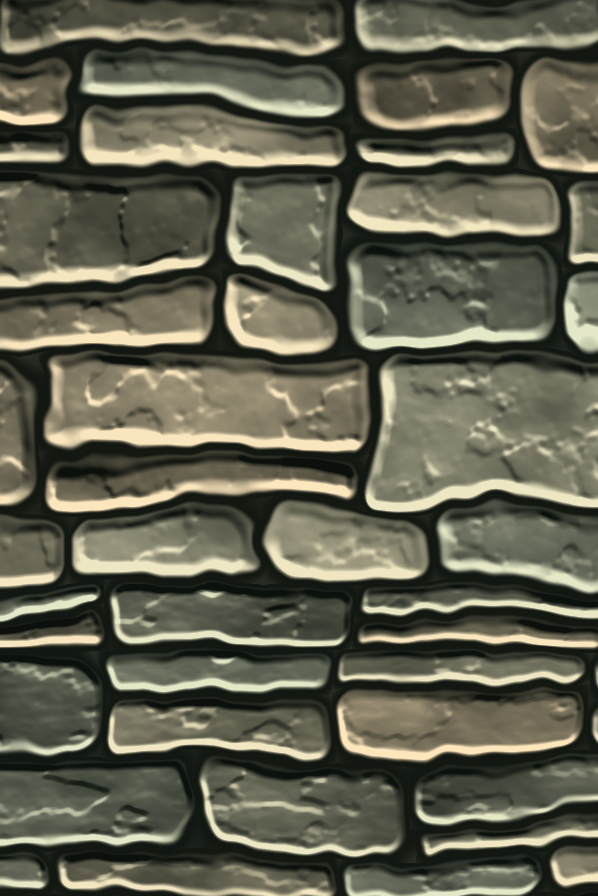
Write a WebGL 1 fragment shader that draws this texture.

```glsl
precision highp float;
// Dry stone wall: weathered blocks in uneven courses, lit from below, flatter courses at the foot.
uniform vec2 u_resolution;

const vec3 SHADOW = vec3(0.045, 0.065, 0.05);
const vec3 CREAM = vec3(0.94, 0.91, 0.80);
const vec3 BROWN_TINT = vec3(1.06, 0.99, 0.92);
const vec3 SLATE_TINT = vec3(0.95, 1.0, 0.98);
const float GAP = 0.005;
const float BEVEL = 0.017;

struct Stone {
  float edge;     // signed distance, negative inside
  float id;       // random value of the stone
  float squeeze;  // vertical flattening of its course
};

float hash(vec2 p) {
  return fract(sin(dot(p, vec2(127.1, 311.7))) * 43758.5);
}

float noise(vec2 p) {
  vec2 i = floor(p);
  vec2 f = fract(p);
  f = f * f * (3.0 - 2.0 * f);
  float low = mix(hash(i), hash(i + vec2(1.0, 0.0)), f.x);
  float high = mix(hash(i + vec2(0.0, 1.0)), hash(i + 1.0), f.x);
  return mix(low, high, f.y);
}

float fbm(vec2 p) {
  float sum = 0.0;
  float amplitude = 0.53;
  for (int i = 0; i < 4; i++) {
    sum += amplitude * noise(p);
    p = mat2(1.6, 1.2, -1.2, 1.6) * p + 17.0;
    amplitude *= 0.5;
  }
  return sum;
}

float roundedBox(vec2 p, vec2 halfSize, float radius) {
  vec2 d = abs(p) - halfSize + radius;
  return length(max(d, 0.0)) + min(max(d.x, d.y), 0.0) - radius;
}

float courseSqueeze(float row) {
  return row > 4.5 ? 0.58 : 1.0;
}

float courseHeight(float row) {
  float k = row > 4.5 ? row - 4.0 : row;
  return (0.14 - 0.07 * cos(1.4 * k)) * courseSqueeze(row);
}

float jointOffset(float column, float row) {
  return 0.5 * hash(vec2(column, row + 31.0));
}

// Finds the stone around p: course, then column, then an optional slanted split
Stone findStone(vec2 p) {
  vec2 q = p + 0.028 * (vec2(noise(p * 9.0), noise(p * 9.0 + 40.0)) - 0.5);
  q += 0.009 * (vec2(noise(p * 38.0), noise(p * 38.0 + 70.0)) - 0.5);
  float top = 1.01;
  float row = 0.0;
  for (int i = 0; i < 12; i++) {
    if (q.y > top - courseHeight(row)) break;
    top -= courseHeight(row);
    row += 1.0;
  }
  float squeeze = courseSqueeze(row);
  float bottom = top - courseHeight(row);

  float width = mix(0.22, 0.31, hash(vec2(row, 5.0)));
  float x = q.x / width + 3.0 * hash(vec2(row, 9.0));
  float column = floor(x);
  if (x < column + jointOffset(column, row)) column -= 1.0;
  float left = column + jointOffset(column, row);
  float right = column + 1.0 + jointOffset(column + 1.0, row);
  float along = (x - left) / (right - left);
  float id = hash(vec2(column, row));

  if (hash(vec2(column + 3.0, row)) > 0.5 && top - bottom > 0.12 * squeeze) {
    float tilt = 0.3 * (hash(vec2(id, 2.0)) - 0.5) * (along - 0.5);
    float cut = mix(bottom, top, mix(0.32, 0.62, hash(vec2(id, 4.0))) + tilt);
    if (q.y > cut) {
      bottom = cut;
    } else {
      top = cut;
      id = fract(id + 0.37);
    }
  }
  vec2 halfSize = 0.5 * vec2((right - left) * width, top - bottom);
  vec2 center = vec2((along - 0.5) * (right - left) * width, q.y - 0.5 * (top + bottom));
  float radius = min(mix(0.012, 0.04, hash(vec2(id, 6.0))), 0.6 * halfSize.y);
  return Stone(roundedBox(center, halfSize - GAP, radius), id, squeeze);
}

// Bevelled body with lumps and chipped ledges
float surfaceHeight(vec2 p) {
  Stone s = findStone(p);
  float body = smoothstep(0.0, BEVEL * s.squeeze, -s.edge);
  float lumps = fbm(p * vec2(15.0, 17.0 / s.squeeze) + 40.0 * s.id);
  float ledge = smoothstep(0.47, 0.56, lumps);
  return body * (0.65 + 0.55 * lumps + 0.28 * ledge);
}

void main() {
  vec2 p = gl_FragCoord.xy / u_resolution.y;
  Stone s = findStone(p);

  // Relief light from below left
  vec2 uphill = vec2(0.0011, 0.0028);
  float slope = surfaceHeight(p + uphill) - surfaceHeight(p - uphill);
  float relief = slope > 0.0 ? 1.5 * slope : 0.75 * slope;
  relief *= mix(0.6, 1.3, noise(p * 8.0 + 20.0));

  // Stone tone with stains and a thin worn rim
  float glow = exp(-pow((p.y - 0.55) / 0.27, 2.0));
  float tone = mix(0.23, 0.46, s.id) + 0.13 * glow;
  tone += 0.35 * (fbm(p * 10.0 + 60.0 * s.id) - 0.5);
  float rim = exp(-pow((s.edge + 0.006) / 0.003, 2.0));
  tone += 0.16 * rim * noise(p * 14.0);
  tone += relief * mix(0.75, 1.2, glow);

  // Dark joints, slightly lighter where they widen
  float joint = 0.03 + 0.12 * smoothstep(0.003, 0.016, s.edge) * noise(p * 30.0);
  float stoneMask = 1.0 - smoothstep(-0.004, 0.002, s.edge);
  float value = clamp(mix(joint, tone, stoneMask), 0.0, 1.0);

  vec3 tint = mix(SLATE_TINT, BROWN_TINT, hash(vec2(s.id, 8.0)));
  gl_FragColor = vec4(mix(SHADOW, CREAM, value) * tint, 1.0);
}
```
